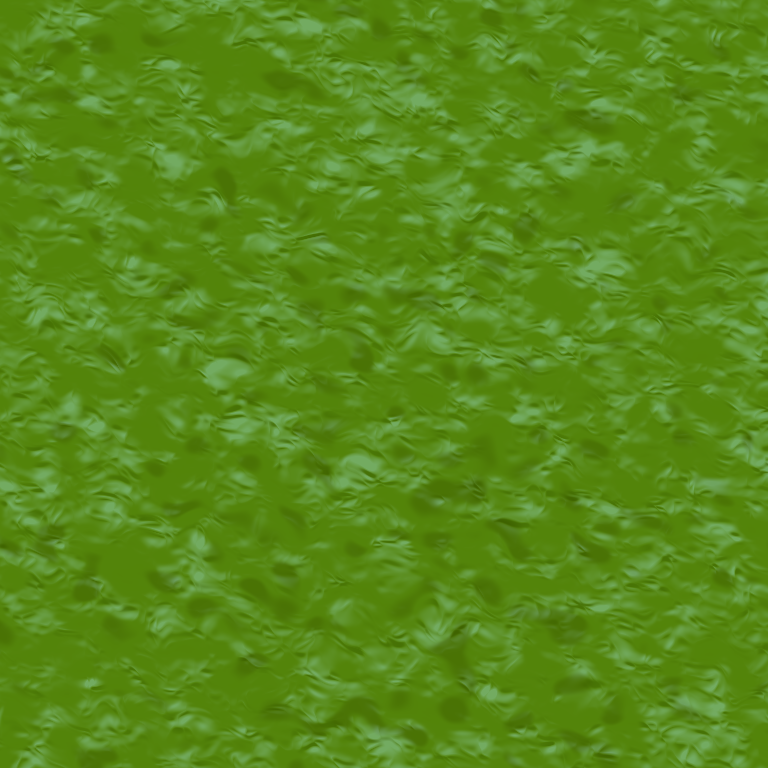
Give the GLSL for this texture, as a WebGL 2 fragment shader.

```glsl
#version 300 es
precision highp float;

uniform vec2 u_resolution;
out vec4 outColor;

// Colours
const vec3 MOSS = vec3(0.325, 0.515, 0.035);
const vec3 SHEEN = vec3(0.435, 0.65, 0.335);
const vec3 PIT_SHADE = vec3(0.035, 0.065, 0.02);
const vec3 FOLD_SHADE = vec3(0.05, 0.07, 0.02);

// Cells per canvas height, wider than tall
const vec2 BROAD_CELLS = vec2(18.0, 28.0);
const vec2 PATCH_CELLS = vec2(37.0, 56.0);
const vec2 LUMP_CELLS = vec2(40.0, 62.0);
const vec2 CREASE_CELLS = vec2(72.0, 106.0);
const vec2 PIT_CELLS = vec2(27.0, 33.0);
const vec2 WARP_CELLS = vec2(24.0, 24.0);

const float WARP = 0.009;
const float TILT = 0.16;                        // downward drift to the right
const vec2 LIGHT_STEP = vec2(-0.0014, 0.0038);  // towards the light
const float PATCH_GAIN = 2.0;
const float SLOPE_GAIN = 2.3;
const float SHEEN_LEVEL = 0.13;
const float SHEEN_GAIN = 0.37;

vec3 hash(vec2 cell, int seed) {
    uvec3 v = uvec3(ivec3(ivec2(cell), seed)) * 1664525u + 1013904223u;
    v.x += v.y * v.z;
    v.y += v.z * v.x;
    v.z += v.x * v.y;
    v ^= v >> 16u;
    v.x += v.y * v.z;
    v.y += v.z * v.x;
    v.z += v.x * v.y;
    return vec3(v >> 16u) / 65536.0;
}

// Cellular noise: one soft raised or sunken bump at a random point per cell
float bumps(vec2 p, int seed) {
    vec2 cell = floor(p);
    float sum = 0.0;
    for (int y = -1; y <= 1; y++) {
        for (int x = -1; x <= 1; x++) {
            vec2 neighbour = cell + vec2(x, y);
            vec3 random = hash(neighbour, seed);
            vec2 offset = p - neighbour - random.xy;
            float falloff = max(1.0 - dot(offset, offset), 0.0);
            sum += (2.0 * random.z - 1.0) * falloff * falloff * falloff;
        }
    }
    return sum;
}

// Wrinkled height: rounded lumps with sharp folds
float relief(vec2 p) {
    float lumps = bumps(p * LUMP_CELLS, 1);
    float creases = abs(bumps(p * CREASE_CELLS + 0.6 * lumps, 2));
    return lumps - 0.75 * creases;
}

void main() {
    vec2 uv = gl_FragCoord.xy / u_resolution.y;

    // Tilt and bend the grain
    vec2 p = uv + vec2(0.0, TILT * uv.x);
    p += WARP * vec2(bumps(uv * WARP_CELLS, 3), bumps(uv * WARP_CELLS, 4));

    // Where the surface is moist, and how it faces the light
    float patches = 0.6 * bumps(p * BROAD_CELLS, 5) + 0.8 * bumps(p * PATCH_CELLS, 6);
    float roughness = smoothstep(-0.5, 0.5, patches);
    float slope = relief(p) - relief(p + LIGHT_STEP);

    // Sheen with a soft lower limit
    float lit = PATCH_GAIN * patches + SLOPE_GAIN * slope * mix(0.45, 1.3, roughness);
    float sheen = SHEEN_LEVEL + SHEEN_GAIN * lit;
    sheen = 0.5 * (sheen + sqrt(sheen * sheen + 0.015));
    vec3 color = mix(MOSS, SHEEN, min(sheen, 1.15));

    // Dark hollows and shaded folds
    float pit = smoothstep(0.3, 0.85, -bumps(p * PIT_CELLS, 7) - 0.3 * patches);
    float fold = smoothstep(0.1, 0.7, -slope) * roughness;
    color -= PIT_SHADE * pit + FOLD_SHADE * fold;

    outColor = vec4(color, 1.0);
}
```
